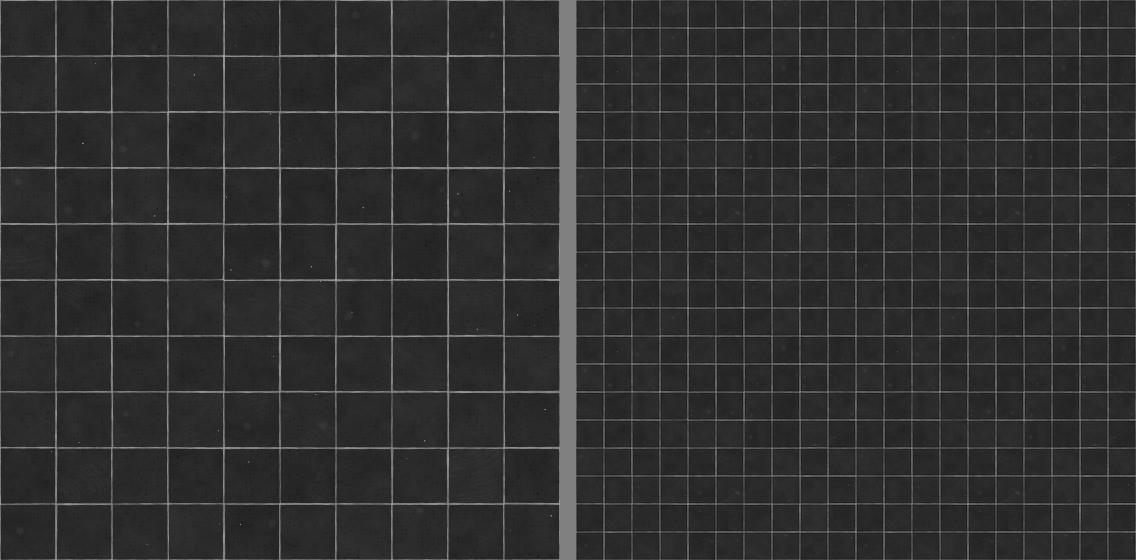
Left: one tile. Right: repeated 2 by 2.
This texture is drawn by a Shadertoy shader. Its source:

```glsl
// Charcoal glazed tiles, ten by ten, set with thin uneven pale grout.
// Each tile is a rounded box with its own side insets; its glaze is built from
// wrapped noise, cellular pits and specks, and a few faint trowel arcs.

const float TILES = 10.0;
const vec3 GLAZE = vec3(0.165);
const vec3 GROUT = vec3(0.52, 0.52, 0.515);
const vec3 SPECK = vec3(0.55);

float hash(vec3 p) {
    p = fract(p * 0.1031);
    p += dot(p, p.zyx + 31.32);
    return fract((p.x + p.y) * p.z);
}

// Value noise in 0..1 that wraps after a whole number of cells
float wrapNoise(vec2 p, float period, float seed) {
    vec2 cell = floor(p), f = fract(p);
    f = f * f * (3.0 - 2.0 * f);
    vec2 a = mod(cell, period), b = mod(cell + 1.0, period);
    float low = mix(hash(vec3(a, seed)), hash(vec3(b.x, a.y, seed)), f.x);
    float high = mix(hash(vec3(a.x, b.y, seed)), hash(vec3(b, seed)), f.x);
    return mix(low, high, f.y);
}

// Cellular dots: at most one per cell, kept clear of the cell border
float dots(vec2 p, float period, float seed, float chance, float radius, float blur) {
    vec2 cell = mod(floor(p), period);
    vec2 jitter = vec2(hash(vec3(cell, seed)), hash(vec3(cell, seed + 1.0)));
    vec2 center = mix(vec2(radius + blur), vec2(1.0 - radius - blur), jitter);
    float size = radius * mix(0.6, 1.0, hash(vec3(cell, seed + 2.0)));
    float disc = 1.0 - smoothstep(size - blur, size + blur, length(fract(p) - center));
    return disc * step(hash(vec3(cell, seed + 3.0)), chance);
}

// Distance a tile side is set back from its cell, sloped and wavy along t
float sideInset(float t, vec2 id, float side) {
    float base = mix(0.007, 0.020, hash(vec3(id, side)));
    float slope = (hash(vec3(id, side + 10.0)) - 0.5) * 0.014;
    float phase = 6.2832 * hash(vec3(id, side + 20.0));
    float wave = sin(t * 17.0 + phase) + 0.6 * sin(t * 41.0 + phase * 3.0);
    return base + slope * (t - 0.5) + 0.0015 * wave;
}

// Signed distance to the hand-cut tile, negative inside
float tileDistance(vec2 f, vec2 id) {
    vec2 lower = vec2(sideInset(f.y, id, 1.0), sideInset(f.x, id, 2.0)) - f;
    vec2 upper = vec2(sideInset(f.y, id, 3.0), sideInset(f.x, id, 4.0)) + f - 1.0;
    float corner = 0.018;
    vec2 q = max(lower, upper) + corner;
    return length(max(q, 0.0)) + min(max(q.x, q.y), 0.0) - corner;
}

// Faint concentric strokes on a few tiles
float trowelArcs(vec2 f, vec2 id, float fade) {
    vec2 center = vec2(hash(vec3(id, 51.0)), hash(vec3(id, 52.0))) * 2.4 - 0.7;
    float r = length((f - center) * vec2(0.7, 1.0));
    float strokes = sin(r * 75.0 + 2.0 * sin(r * 19.0));
    return strokes * fade * step(hash(vec3(id, 53.0)), 0.16);
}

vec3 glazeColor(vec2 p, vec2 f, vec2 id, float px) {
    float seed = 60.0 + id.x + TILES * id.y;
    float cloud = 0.65 * wrapNoise(p * 3.0, TILES * 3.0, seed)
                + 0.35 * wrapNoise(p * 8.0, TILES * 8.0, seed + 100.0);
    float grain = wrapNoise(p * 45.0, TILES * 45.0, 31.0) - 0.5;
    float shade = (hash(vec3(id, 41.0)) - 0.5) * 0.018;
    shade += (cloud - 0.5) * 0.042 + grain * 0.010;
    shade += 0.007 * trowelArcs(f, id, smoothstep(0.35, 0.75, cloud));

    // Dark pits in two sizes and rare pale smudges
    shade -= 0.026 * dots(p * 14.0, TILES * 14.0, 301.0, 0.35, 0.24, 0.14);
    shade -= 0.018 * dots(p * 9.0, TILES * 9.0, 311.0, 0.30, 0.22, 0.12);
    shade += 0.035 * dots(p, TILES, 321.0, 0.18, 0.075, 0.030);

    // Small bright chips
    float chip = dots(p, TILES, 331.0, 0.32, 0.014, max(0.006, 0.5 * px));
    chip = max(chip, 0.7 * dots(p, TILES, 341.0, 0.10, 0.011, max(0.005, 0.5 * px)));
    return mix(GLAZE + shade, SPECK, chip);
}

void mainImage(out vec4 fragColor, in vec2 fragCoord) {
    vec2 p = fragCoord / iResolution.xy * TILES;
    float px = TILES / min(iResolution.x, iResolution.y);
    vec2 f = fract(p), id = mod(floor(p), TILES);

    // Grout tone drifts along the joints
    float mottling = wrapNoise(p * 5.0, TILES * 5.0, 21.0) - 0.5;
    float grit = wrapNoise(p * 30.0, TILES * 30.0, 22.0) - 0.5;
    vec3 grout = GROUT + 0.12 * mottling + 0.08 * grit;

    // Lay the tile over the grout with a one-pixel edge
    float joint = clamp(tileDistance(f, id) / px + 0.5, 0.0, 1.0);
    vec3 color = mix(glazeColor(p, f, id, px), grout, joint);
    fragColor = vec4(color, 1.0);
}
```
